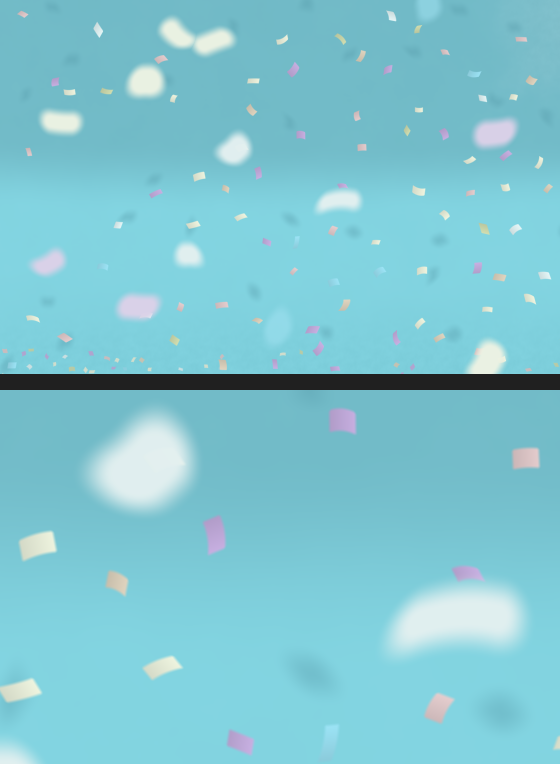
Top: the whole. Bottom: its middle third, enlarged.
Reproduce this background procedurally as a Shadertoy shader.

```glsl
vec4 hash4(vec2 cell, float seed) {
    vec4 q = fract(vec4(cell.xyxy + seed * 17.3) * vec4(0.1031, 0.1030, 0.0973, 0.1099));
    q += dot(q, q.wzxy + 33.33);
    return fract((q.xxyz + q.yzzw) * q.zywx);
}

mat2 rotation(float angle) {
    float c = cos(angle), s = sin(angle);
    return mat2(c, -s, s, c);
}

float roundedBox(vec2 p, vec2 halfSize, float radius) {
    vec2 q = abs(p) - halfSize + radius;
    return length(max(q, 0.0)) + min(max(q.x, q.y), 0.0) - radius;
}

float layeredSines(vec2 p) {
    float sum = 0.0, weight = 0.5;
    for (int i = 0; i < 5; i++) {
        sum += weight * sin(p.x + 1.7 * sin(p.y)) * sin(p.y + 1.3 * sin(0.8 * p.x));
        p = rotation(0.9) * p * 1.9 + 2.3;
        weight *= 0.6;
    }
    return sum;
}

// Cellular scatter of bent flakes: x = coverage, y = random tint, z = shading along the flake.
// density holds the left and right chance; flakes stay below ceiling.
vec3 scatter(vec2 p, float cellSize, vec2 density, float ceiling,
             vec2 halfSize, float rounding, float blur, float seed) {
    vec3 flake = vec3(0.0);
    vec2 home = floor(p / cellSize);
    float edge = max(blur, 0.8 / iResolution.y);
    for (int j = -1; j <= 1; j++)
    for (int i = -1; i <= 1; i++) {
        vec2 cell = home + vec2(i, j);
        vec2 middle = (cell + 0.5) * cellSize;
        vec4 place = hash4(cell + 50.0, seed);
        vec4 form = hash4(cell + 90.0, seed + 3.0);
        float chance = mix(density.x, density.y, smoothstep(0.1, 0.8, middle.x));
        if (place.z > chance || middle.y > ceiling) continue;

        vec2 center = (cell + 0.08 + 0.84 * place.xy) * cellSize;
        float turn = 2.0 * place.w - 1.0;
        vec2 q = rotation(1.65 * turn * abs(turn)) * (p - center);
        vec2 size = halfSize * mix(vec2(0.65), vec2(1.2), form.xy);
        q.x += (form.z - 0.5) * 1.1 * q.y;
        q.y += (form.w - 0.5) * 0.5 * q.x * q.x / size.x;

        float distanceToEdge = roundedBox(q, size, rounding * min(size.x, size.y));
        float coverage = 1.0 - smoothstep(-edge, edge, distanceToEdge);
        if (coverage > flake.x)
            flake = vec3(coverage, fract(form.x * 7.0 + form.w * 5.0), q.x / size.x);
    }
    return flake;
}

vec3 paperTint(float pick) {
    if (pick < 0.22) return vec3(0.94, 0.94, 0.85);
    if (pick < 0.36) return vec3(0.90, 0.95, 0.95);
    if (pick < 0.52) return vec3(0.90, 0.78, 0.78);
    if (pick < 0.64) return vec3(0.88, 0.81, 0.72);
    if (pick < 0.78) return vec3(0.78, 0.66, 0.86);
    if (pick < 0.90) return vec3(0.82, 0.85, 0.66);
    return vec3(0.60, 0.87, 0.94);
}

vec3 blurredTint(float pick) {
    if (pick < 0.36) return vec3(0.93, 0.95, 0.89);
    if (pick < 0.58) return vec3(0.89, 0.94, 0.94);
    if (pick < 0.86) return vec3(0.86, 0.82, 0.91);
    return vec3(0.62, 0.88, 0.94);
}

// Two-tone wall with a soft horizon and worn patches
vec3 wall(vec2 p) {
    float grain = layeredSines(p * 14.0);
    float horizon = smoothstep(0.44, 0.63, p.y + 0.015 * sin(2.0 * p.x));
    vec3 lower = mix(vec3(0.51, 0.83, 0.88), vec3(0.49, 0.81, 0.86), smoothstep(0.3, 0.0, p.y));
    vec3 upper = mix(vec3(0.45, 0.74, 0.79), vec3(0.445, 0.73, 0.78), p.y);
    vec3 color = mix(lower, upper, horizon);
    float corner = smoothstep(1.25, 1.55, p.x + 0.04 * grain) * smoothstep(0.68, 0.9, p.y + 0.06 * grain);
    color = mix(color, vec3(0.55, 0.77, 0.81), 0.6 * corner);
    float wear = smoothstep(0.22, 0.0, p.y) + corner;
    return color + 0.012 * wear * layeredSines(p * 90.0) + 0.004 * grain;
}

void mainImage(out vec4 fragColor, in vec2 fragCoord) {
    vec2 p = fragCoord / iResolution.y;
    vec3 color = wall(p);

    // Faint shadows on the wall
    vec3 shadow = scatter(p, 0.16, vec2(0.3, 0.55), 2.0, vec2(0.018, 0.014), 0.9, 0.015, 1.0);
    color = mix(color, vec3(0.33, 0.60, 0.66), 0.35 * shadow.x);

    // Small crumbs gathered along the floor
    vec3 crumb = scatter(p, 0.034, vec2(0.6, 0.18), 0.07, vec2(0.007, 0.005), 0.3, 0.0016, 2.0);
    color = mix(color, paperTint(crumb.y) * 0.93, 0.85 * crumb.x);

    // Sharp flakes in flight
    vec3 paper = scatter(p, 0.11, vec2(0.35, 0.82), 2.0, vec2(0.0145, 0.0085), 0.25, 0.002, 5.0);
    color = mix(color, paperTint(paper.y) * (0.97 + 0.06 * paper.z), 0.93 * paper.x);

    // Large flakes out of focus
    vec3 near = scatter(p, 0.27, vec2(0.72, 0.62), 2.0, vec2(0.049, 0.035), 0.95, 0.015, 8.0);
    float opacity = mix(0.97, 0.6, smoothstep(0.78, 0.9, near.y));
    color = mix(color, blurredTint(near.y), opacity * near.x);

    fragColor = vec4(clamp(color, 0.0, 1.0), 1.0);
}
```
